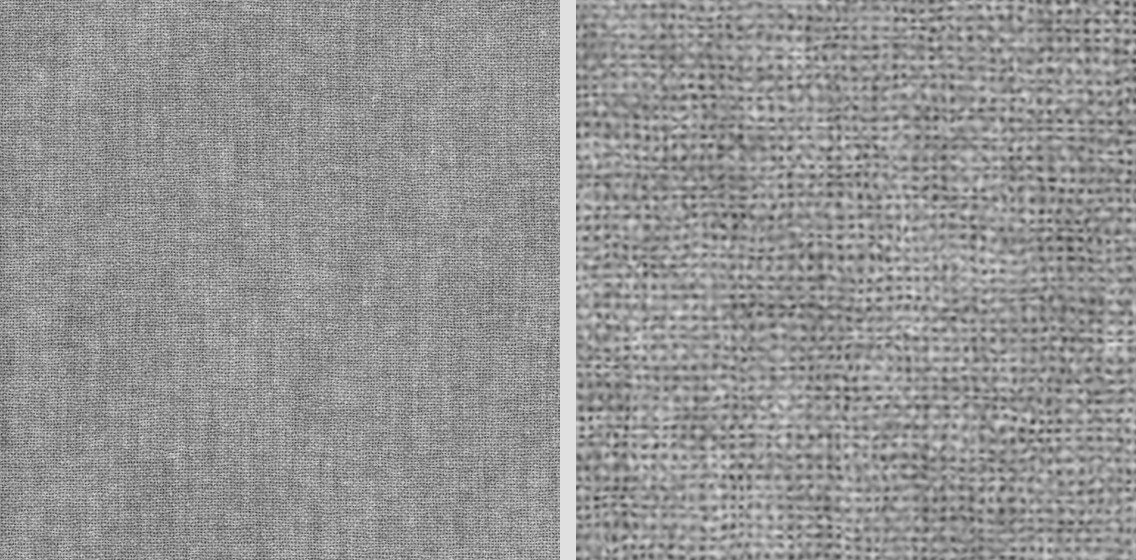
Left: the whole. Right: its middle third, enlarged.
Reproduce this texture procedurally as a WebGL 2 fragment shader.

```glsl
#version 300 es
precision highp float;
// Grey plain-weave linen with beaded crossings, uneven threads, slubs and soft worn patches.

#define WARP_COUNT 174.0
#define WEFT_COUNT 168.0
#define BASE_TONE 0.573
#define HOLE_DEPTH 0.2
#define ROW_DEPTH 0.07
#define BEAD_RELIEF 0.06
#define WOBBLE 0.5
#define THREAD_VARIATION 0.08
#define FIBRE_GRAIN 0.16
#define PATCH_DEPTH 0.012
#define SLUB_LIGHT 0.12

const float PI = 3.14159265;

uniform vec2 u_resolution;
out vec4 outColor;

float hash(vec2 p) {
  vec3 q = fract(vec3(p.xyx) * 0.1031);
  q += dot(q, q.yzx + 33.33);
  return fract((q.x + q.y) * q.z);
}

// Smooth value noise, centred on zero
float noise(vec2 p) {
  vec2 cell = floor(p);
  vec2 f = fract(p);
  f = f * f * (3.0 - 2.0 * f);
  float low = mix(hash(cell), hash(cell + vec2(1, 0)), f.x);
  float high = mix(hash(cell + vec2(0, 1)), hash(cell + vec2(1, 1)), f.x);
  return mix(low, high, f.y) - 0.5;
}

// Broad worn patches from layered, bent sines
float patches(vec2 p) {
  float sum = 0.0;
  float weight = 1.0;
  vec2 q = p * 7.0 + 1.3;
  for (int i = 0; i < 4; i++) {
    q += 0.9 * sin(q.yx * 1.3 + float(i) * 2.1);
    sum += weight * sin(q.x) * sin(q.y + 0.7);
    q = mat2(0.8, 0.6, -0.6, 0.8) * q * 1.8;
    weight *= 0.8;
  }
  return sum;
}

// Scattered thick spots: one soft ellipse in some cells of a grid
float slubs(vec2 p, vec2 grid, vec2 radius, float share) {
  vec2 home = floor(p * grid);
  float light = 0.0;
  for (int y = -1; y <= 1; y++) {
    for (int x = -1; x <= 1; x++) {
      vec2 cell = home + vec2(x, y);
      vec2 centre = cell + vec2(hash(cell + 17.0), hash(cell + 59.0));
      vec2 d = (p - centre / grid) / radius;
      float present = step(hash(cell + 83.0), share);
      light += present * (0.4 + 0.6 * hash(cell + 101.0)) * exp(-dot(d, d));
    }
  }
  return light;
}

void main() {
  vec2 uv = gl_FragCoord.xy / u_resolution;

  // Thread coordinates, bent a little along and across
  vec2 thread = uv * vec2(WARP_COUNT, WEFT_COUNT);
  vec2 drift = vec2(noise(uv * vec2(50.0, 30.0)), noise(uv * vec2(34.0, 50.0) + 91.0));
  thread += WOBBLE * drift + 0.3 * sin(uv.yx * vec2(9.0, 7.0) + vec2(0.4, 2.0));
  thread.x += 0.45 * noise(thread * vec2(0.5, 1.0) + 7.0);
  thread.y += 0.4 * noise(thread * vec2(0.6, 0.7) + 43.0);

  // Gaps between threads, dark holes where they cross
  vec2 gap = 0.5 + 0.5 * cos(2.0 * PI * thread);
  float hole = gap.x * gap.y - 0.25;
  float openness = 1.0 + 0.9 * noise(thread * 0.6 + 31.0);
  float bead = sin(PI * thread.x) * sin(PI * thread.y);
  float weave = -HOLE_DEPTH * openness * hole - ROW_DEPTH * (gap.y - 0.5)
              + BEAD_RELIEF * bead;

  // Fade the weave when threads become finer than the pixels
  float threadsPerPixel = WARP_COUNT / min(u_resolution.x, u_resolution.y);
  weave *= 1.0 - smoothstep(0.5, 1.0, threadsPerPixel);

  // Lighter and darker threads, changing along their length
  float streaks = noise(vec2(thread.x, uv.y * 14.0))
                + 0.9 * noise(vec2(uv.x * 30.0, thread.y) + 211.0)
                + 0.3 * noise(vec2(uv.x * 70.0, uv.y * 4.0) + 5.0);

  // Fine fibres and fuzz
  float grain = noise(uv * vec2(380.0, 400.0)) + 0.45 * noise(uv * 170.0 + 67.0);

  // Slubs along both thread directions
  float knots = slubs(uv, vec2(15.0, 15.0), vec2(0.006, 0.004), 0.3)
              + slubs(uv + 3.0, vec2(16.0, 10.0), vec2(0.0024, 0.012), 0.3);

  float tone = BASE_TONE + weave + THREAD_VARIATION * streaks + FIBRE_GRAIN * grain;
  tone += PATCH_DEPTH * patches(uv) + SLUB_LIGHT * knots;
  tone -= 0.04 * (1.0 - smoothstep(0.0, 0.04, uv.x));

  outColor = vec4(vec3(clamp(tone, 0.0, 1.0)), 1.0);
}
```
